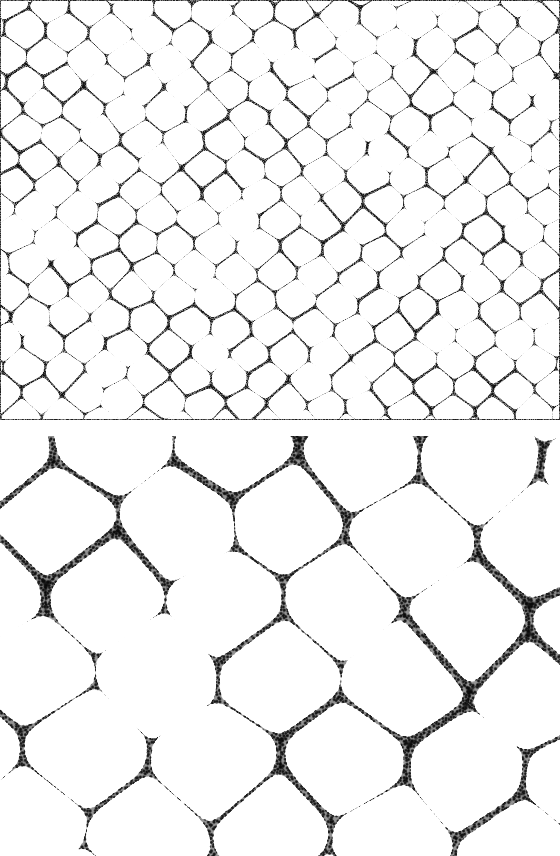
Top, the full canvas; bottom, a detail of the centre.
Write a WebGL 2 fragment shader that draws this pattern.

```glsl
#version 300 es
precision highp float;
// Rounded white cells packed on a loose diagonal lattice, parted by grainy dark walls.
uniform vec2 u_resolution;
out vec4 fragColor;

vec2 hash22(vec2 p) {
    vec3 q = fract(p.xyx * vec3(0.1031, 0.1030, 0.0973));
    q += dot(q, q.yzx + 33.33);
    return fract((q.xx + q.yz) * q.zy);
}

// Cell centre in lattice space
vec2 seed(vec2 id) {
    return id + 0.5 + 0.25 * (hash22(id + 71.0) - 0.5);
}

// Cellular noise: distance to the nearest speck
float specks(vec2 p) {
    vec2 base = floor(p);
    float nearest = 2.0;
    for (int y = -1; y <= 1; y++)
    for (int x = -1; x <= 1; x++) {
        vec2 id = base + vec2(x, y);
        nearest = min(nearest, length(id + hash22(id) - p));
    }
    return nearest;
}

// Signed distance to the walls, negative inside them
float wallDistance(vec2 p, vec2 size) {
    mat2 lattice = mat2(0.053, 0.060, -0.044, 0.064);
    vec2 base = floor(inverse(lattice) * p);

    // Closest cell
    vec2 homeId = base, home = vec2(9.0);
    for (int y = -2; y <= 2; y++)
    for (int x = -2; x <= 2; x++) {
        vec2 id = base + vec2(x, y);
        vec2 r = lattice * seed(id) - p;
        if (dot(r, r) < dot(home, home)) { home = r; homeId = id; }
    }

    // Slow change from faint to heavy regions
    float swell = 0.0007 * sin(p.x * 19.0 + 2.0 * sin(p.y * 15.0)) * sin(p.y * 23.0 + p.x * 7.0);

    // Soft minimum over its sides rounds the corners; negative widths drop a wall
    float rounding = 0.0040, sum = 0.0;
    for (int y = -2; y <= 2; y++)
    for (int x = -2; x <= 2; x++) {
        if (x == 0 && y == 0) continue;
        vec2 id = homeId + vec2(x, y);
        vec2 r = lattice * seed(id) - p;
        float side = dot(0.5 * (home + r), normalize(r - home));
        float weight = pow(hash22(id + homeId + 300.0).x, 1.3);
        float halfWidth = mix(-0.0009, 0.0031, weight) + swell;
        sum += exp((halfWidth - side) / rounding);
    }

    // Thin frame around the canvas
    vec2 border = min(p, size - p);
    return min(-rounding * log(sum), min(border.x, border.y) - 0.0022);
}

void main() {
    vec2 p = gl_FragCoord.xy / u_resolution.y;
    float pixel = 1.0 / u_resolution.y;
    float grain = specks(p * 380.0);

    float d = wallDistance(p, u_resolution / u_resolution.y);
    d += 0.0008 * (grain - 0.45);
    float cover = 1.0 - smoothstep(-0.5 * pixel, 0.5 * pixel, d);

    // Speckled grey walls, nearly black where they meet
    float depth = smoothstep(0.0018, 0.0045, -d);
    float speckled = mix(0.10, 0.58, smoothstep(0.15, 0.75, grain));
    float ink = mix(speckled, 0.02 + 0.10 * grain, depth);
    fragColor = vec4(vec3(mix(1.0, ink, cover)), 1.0);
}
```
